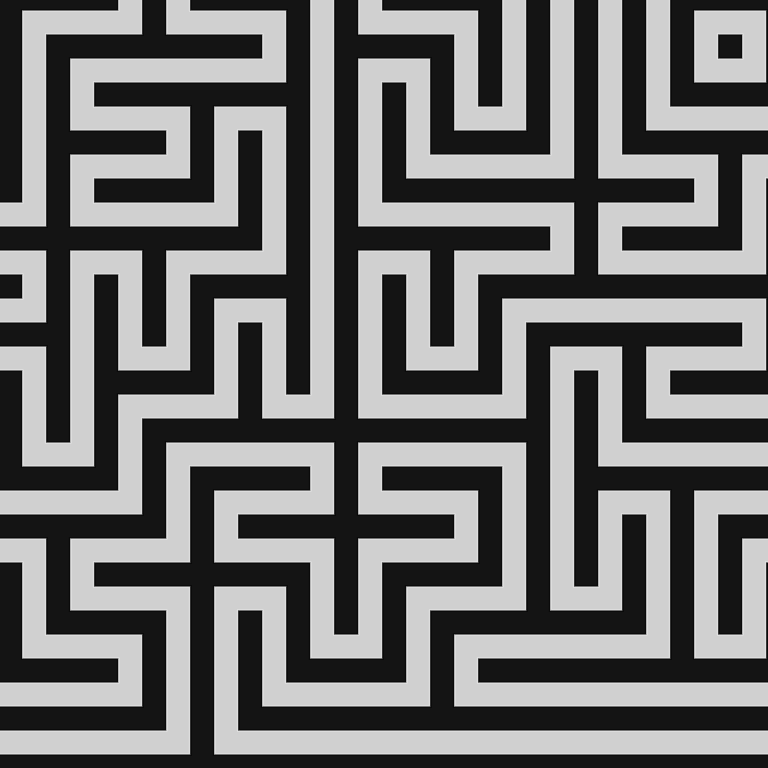
Give the GLSL for this pattern, as a WebGL 1 fragment shader.

```glsl
precision highp float;
// Draws a square-cornered labyrinth of pale and black bands of equal width.

uniform vec2 u_resolution;

float randomValue(vec2 cell) {
  vec3 q = fract((cell.xyx + 41.0) * 0.1031);
  q += dot(q, q.yzx + 33.33);
  return fract((q.x + q.y) * q.z);
}

// Unit step to the right, up, left or down
vec2 compass(float turn) {
  float k = mod(turn, 4.0);
  if (k < 0.5) return vec2(1.0, 0.0);
  if (k < 1.5) return vec2(0.0, 1.0);
  if (k < 2.5) return vec2(-1.0, 0.0);
  return vec2(0.0, -1.0);
}

float randomTurn(vec2 cell) {
  return floor(4.0 * randomValue(cell));
}

bool same(vec2 a, vec2 b) {
  return distance(a, b) < 0.1;
}

// Each cell reaches for one neighbour; odd cells avoid one that reaches back
vec2 reach(vec2 cell) {
  float turn = randomTurn(cell);
  vec2 dir = compass(turn);
  bool odd = mod(cell.x + cell.y, 2.0) > 0.5;
  if (odd && same(compass(randomTurn(cell + dir)), -dir)) {
    dir = compass(turn + 1.0);
  }
  return dir;
}

bool linked(vec2 cell, vec2 dir) {
  return same(reach(cell), dir) || same(reach(cell + dir), -dir);
}

float boxDistance(vec2 p, vec2 halfSize) {
  vec2 q = abs(p) - halfSize;
  return length(max(q, 0.0)) + min(max(q.x, q.y), 0.0);
}

// A crossing lies between two cells: its bar joins them or parts them
float barDistance(vec2 p, vec2 crossing) {
  bool besideCells = mod(crossing.x, 2.0) > 0.5;
  vec2 dir = besideCells ? vec2(1.0, 0.0) : vec2(0.0, 1.0);
  bool joined = linked(floor((crossing - dir) * 0.5 + 0.25), dir);
  vec2 halfSize = joined == besideCells ? vec2(1.25, 0.25) : vec2(0.25, 1.25);
  return boxDistance(p - crossing, halfSize);
}

// Signed distance to the black bands, negative inside
float mazeDistance(vec2 p) {
  vec2 base = floor(p);
  float d = boxDistance(p - floor(p + 0.5), vec2(0.25));
  for (int i = 0; i < 4; i++) {
    float n = float(i);
    vec2 node = base + vec2(mod(n, 2.0), floor(n * 0.5));
    if (mod(node.x + node.y, 2.0) > 0.5) {
      d = min(d, barDistance(p, node));
    }
  }
  return d;
}

void main() {
  float side = min(u_resolution.x, u_resolution.y);
  vec2 p = gl_FragCoord.xy / side * 16.0 + vec2(31.7875, 31.96875);
  float d = mazeDistance(p);

  // Thin rims raise the contrast on both sides of each edge
  float rim = 1.0 - smoothstep(0.9, 1.25, abs(d) * 32.0);
  float black = mix(0.08, 0.04, rim);
  float pale = mix(0.815, 0.87, rim);
  float coverage = clamp(d * side / 16.0 + 0.5, 0.0, 1.0);
  gl_FragColor = vec4(vec3(mix(black, pale, coverage)), 1.0);
}
```
